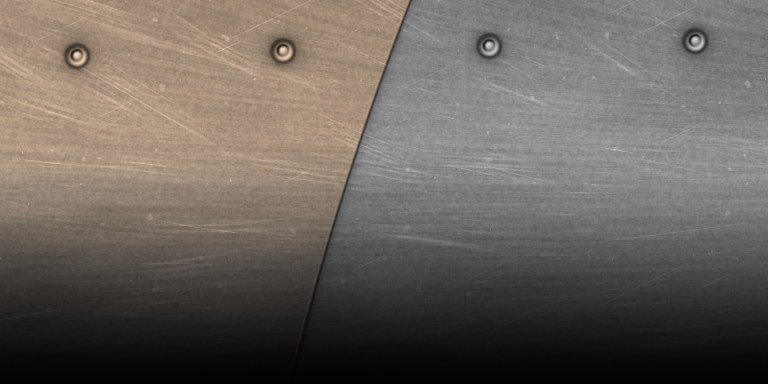
Reproduce this texture procedurally as a Shadertoy shader.

```glsl
const vec3 GOLD = vec3(0.665, 0.575, 0.490);
const vec3 WARM_GREY = vec3(0.56, 0.53, 0.50);
const vec3 STEEL = vec3(0.555, 0.550, 0.558);
const float SEAM_BOTTOM = 0.758;
const float SEAM_TOP = 1.070;
const float SEAM_BOW = 0.076;
const vec2 RIVET_START = vec2(0.2005, 0.854);
const vec2 RIVET_STEP = vec2(0.5365, 0.013);
const float RIVET_RADIUS = 0.029;
const int STROKES = 34;
const int SCRATCHES = 70;

float hash(vec2 p) {
    vec3 q = fract(vec3(p.xyx) * 0.1031);
    q += dot(q, q.yzx + 33.33);
    return fract((q.x + q.y) * q.z);
}

float noise(vec2 p) {
    vec2 i = floor(p), f = fract(p);
    f = f * f * (3.0 - 2.0 * f);
    return mix(mix(hash(i), hash(i + vec2(1, 0)), f.x),
               mix(hash(i + vec2(0, 1)), hash(i + vec2(1, 1)), f.x), f.y);
}

float fbm(vec2 p) {
    float sum = 0.0, amp = 0.5;
    for (int i = 0; i < 4; i++) {
        sum += amp * noise(p);
        p = p * 2.03 + 17.3;
        amp *= 0.5;
    }
    return sum;
}

vec2 rotate(vec2 p, float a) {
    float c = cos(a), s = sin(a);
    return vec2(c * p.x + s * p.y, c * p.y - s * p.x);
}

// Fine brushing: level in the middle, sloping down to the right above
float brushing(vec2 p) {
    float flow = p.y + 0.32 * p.x * smoothstep(0.42, 1.0, p.y)
               - 0.12 * p.x * (1.0 - smoothstep(0.1, 0.45, p.y));
    float fine = noise(vec2(p.x * 7.0, flow * 190.0));
    float broad = noise(vec2(p.x * 3.0 + 9.0, flow * 55.0));
    return 0.6 * fine + 0.4 * broad - 0.5;
}

float strokeAngle(float y, float r) {
    float slope = mix(0.12, -0.42, smoothstep(0.15, 0.85, y));
    return slope + (r - 0.5) * 0.35;
}

// Curved bands made of many parallel hairlines
float brushStrokes(vec2 p) {
    float sum = 0.0;
    for (int i = 0; i < STROKES; i++) {
        float id = float(i);
        vec2 c = vec2(2.1 * hash(vec2(id, 1.7)), 0.1 + 0.9 * hash(vec2(id, 5.3)));
        vec2 q = rotate(p - c, strokeAngle(c.y, hash(vec2(id, 8.1))));
        float len = mix(0.12, 0.38, hash(vec2(id, 3.9)));
        q.y -= (hash(vec2(id, 12.7)) - 0.35) * 0.55 * q.x * q.x;
        float band = 1.0 - smoothstep(0.008, 0.045, abs(q.y));
        float ends = 1.0 - smoothstep(0.35 * len, len, abs(q.x));
        float hair = noise(vec2(q.x * 4.0 + id * 7.0, q.y * 210.0 + id * 31.0));
        sum += band * ends * pow(hair, 4.0);
    }
    return sum;
}

// Separate thin scratches with tapering ends
float scratches(vec2 p, float px) {
    float sum = 0.0, width = max(0.0013, 0.6 * px);
    for (int i = 0; i < SCRATCHES; i++) {
        float id = float(i) + 100.0;
        vec2 c = vec2(2.0 * hash(vec2(id, 2.1)), 0.12 + 0.9 * hash(vec2(id, 6.4)));
        float a = strokeAngle(c.y, hash(vec2(id, 9.2)));
        if (hash(vec2(id, 4.4)) > 0.85) a = 0.45;
        vec2 q = rotate(p - c, a);
        float len = mix(0.04, 0.26, pow(hash(vec2(id, 7.7)), 2.0));
        q.y -= (hash(vec2(id, 3.3)) - 0.4) * 0.5 * q.x * q.x;
        float line = 1.0 - smoothstep(0.0, width * 1.6, abs(q.y));
        float ends = 1.0 - smoothstep(0.3 * len, len, abs(q.x));
        sum += line * ends * mix(0.25, 1.0, hash(vec2(id, 11.0)));
    }
    return sum;
}

// Scattered chips and smudges, one candidate in each cell
float chips(vec2 p, float cells, float size, float keep) {
    vec2 g = p * cells, id = floor(g);
    vec2 spot = 0.3 + 0.4 * vec2(hash(id + 3.1), hash(id + 7.9));
    vec2 q = rotate(g - id - spot, 6.28 * hash(id + 1.3)) * vec2(1.0, 1.7);
    float r = size * cells * mix(0.4, 1.0, hash(id + 5.7));
    float d = length(q) + (noise(p * 130.0) - 0.5) * r * 0.9;
    return (1.0 - smoothstep(0.3 * r, r, d)) * step(hash(id + 23.0), keep);
}

vec3 addRivet(vec3 col, vec2 q, vec3 tint, float px) {
    float r = length(q) / RIVET_RADIUS, aa = px / RIVET_RADIUS + 0.08;
    float light = dot(q, normalize(vec2(0.6, -0.8))) / RIVET_RADIUS;
    col *= 1.0 - 0.42 * exp(-0.5 * r * r);
    col *= 1.0 - 0.45 * exp(-pow((r - 1.0) / 0.2, 2.0));
    float dish = 0.72 + 0.5 * light + 0.35 * exp(-pow((r - 0.65) / 0.14, 2.0));
    col = mix(col, tint * dish, 1.0 - smoothstep(0.88 - aa, 0.88 + aa, r));
    float stud = length(q - vec2(0.001, 0.001)) / RIVET_RADIUS;
    col *= 1.0 - 0.65 * exp(-pow((stud - 0.5) / 0.13, 2.0)) * smoothstep(0.5, -0.4, light);
    float cap = 1.0 - smoothstep(0.32 - aa, 0.32 + aa, stud);
    return mix(col, tint * (1.35 - 0.9 * light), cap);
}

void mainImage(out vec4 fragColor, in vec2 fragCoord) {
    float px = 1.0 / iResolution.y;
    vec2 p = fragCoord * px;

    // Two sheets meeting along a slightly bowed seam
    float seamX = mix(SEAM_BOTTOM, SEAM_TOP, p.y) - SEAM_BOW * p.y * (1.0 - p.y);
    float seam = (p.x - seamX) * 0.955;
    float steelSide = smoothstep(-px, px, seam);
    vec3 gold = mix(WARM_GREY, GOLD, smoothstep(0.15, 0.7, p.y));
    vec3 tint = mix(gold, STEEL, steelSide);

    // Broad tone and surface wear
    float tone = 0.94 + 0.28 * (fbm(p * vec2(2.2, 4.0) + 4.0) - 0.45);
    tone += 0.07 * exp(-pow((p.y - 0.62) / 0.16, 2.0));
    tone -= 0.13 * smoothstep(1.3, 2.0, p.x) * smoothstep(0.4, 0.9, p.y);
    tone += 0.17 * brushing(p);
    tone += 0.11 * (noise(p * 240.0) - 0.5) + 0.07 * (noise(p * 110.0) - 0.5);
    tone += 0.24 * brushStrokes(p) + 0.20 * scratches(p, px);
    tone += 0.17 * chips(p, 6.0, 0.016, 0.5) + 0.22 * chips(p + 5.3, 15.0, 0.006, 0.3);
    vec3 col = tint * tone;

    // Rivets on a gently rising row
    for (int i = 0; i < 4; i++)
        col = addRivet(col, p - RIVET_START - RIVET_STEP * float(i), tint, px);

    // Seam shadow and lit lip
    col *= 1.0 - 0.30 * steelSide * exp(-max(seam, 0.0) / 0.012);
    col *= 1.0 - 0.50 * exp(-pow(seam / 0.0035, 2.0));
    float lip = exp(-pow((seam + 0.006) / 0.003, 2.0));
    col += 0.05 * lip * tint;

    // Fall into darkness at the foot
    float fade = pow(smoothstep(-0.02, 0.62, p.y), 0.88);
    col = col * fade + 0.07 * lip * tint * smoothstep(0.0, 0.2, p.y) * (1.0 - fade);
    fragColor = vec4(clamp(col, 0.0, 1.0), 1.0);
}
```
